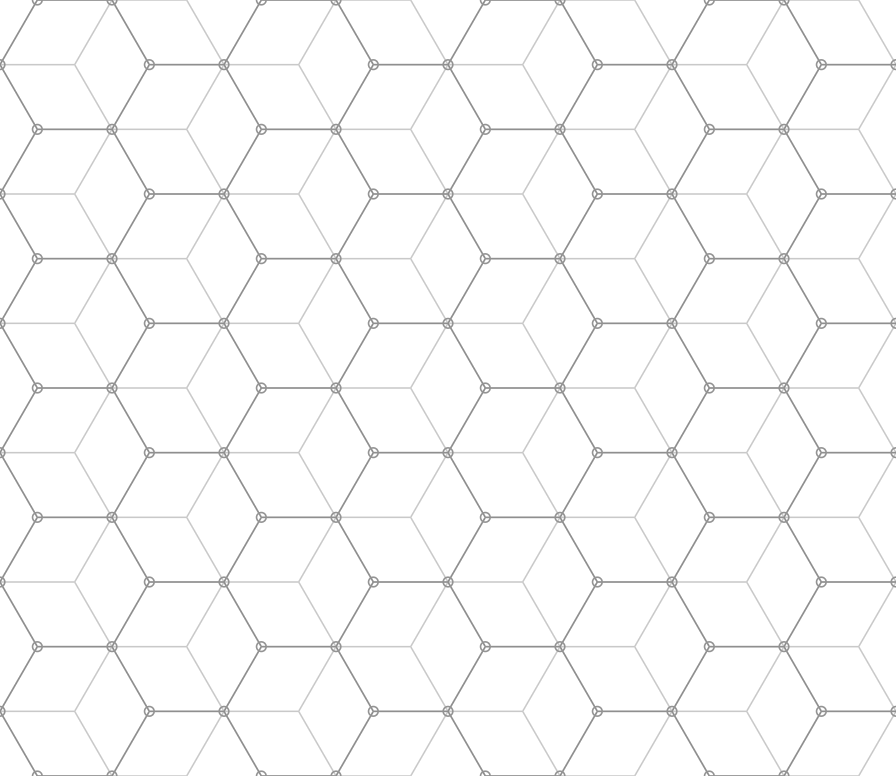
Reproduce this pattern procedurally as a WebGL 2 fragment shader.

```glsl
#version 300 es
precision highp float;

uniform vec2 u_resolution;
out vec4 fragColor;

// Lengths are in units of one hexagon side.
#define REPEATS vec2(4.0, 6.0)
#define EDGE_WIDTH 0.023
#define SPOKE_WIDTH 0.021
#define RING_WIDTH 0.022
#define RING_RADIUS 0.064
#define PAPER vec3(1.0)
#define EDGE_COLOR vec3(0.56)
#define SPOKE_COLOR vec3(0.79)
#define RING_COLOR vec3(0.58)

const float APOTHEM = 0.8660254;
const vec2 CELL = vec2(3.0, 2.0 * APOTHEM);

// Offset from the nearest point of a lattice with spacing CELL.
vec2 cellOffset(vec2 p, vec2 center) {
    return mod(p - center + 0.5 * CELL, CELL) - 0.5 * CELL;
}

// Offset from the center of the enclosing hexagon.
vec2 hexOffset(vec2 p) {
    vec2 a = cellOffset(p, vec2(1.0, APOTHEM));
    vec2 b = cellOffset(p, vec2(2.5, 0.0));
    return dot(a, a) < dot(b, b) ? a : b;
}

// Distance to the segment from the origin to a unit-length tip.
float spokeDistance(vec2 p, vec2 tip) {
    return length(p - tip * clamp(dot(p, tip), 0.0, 1.0));
}

// Box-filtered coverage of a line, also valid below one pixel.
float stroke(float dist, float width, float pixel) {
    vec2 sides = (dist + vec2(0.5, -0.5) * width) / pixel + 0.5;
    sides = clamp(sides, 0.0, 1.0);
    return sides.x - sides.y;
}

void main() {
    vec2 span = REPEATS * CELL;
    vec2 p = gl_FragCoord.xy / u_resolution * span;
    float pixel = span.x / u_resolution.x;

    vec2 q = hexOffset(p);
    vec2 folded = abs(q);
    vec2 upper = vec2(q.x, folded.y);
    vec2 corner = vec2(0.5, APOTHEM);

    // Three spokes turn each hexagon into a cube outline.
    float spoke = min(spokeDistance(upper, vec2(-1.0, 0.0)),
                      spokeDistance(upper, corner));

    // Hexagon border and the rings on its vertices.
    float edge = APOTHEM - max(folded.y, dot(folded, corner.yx));
    float vertex = min(distance(folded, vec2(1.0, 0.0)),
                       distance(folded, corner));
    float ring = abs(vertex - RING_RADIUS);

    vec3 color = PAPER;
    color = mix(color, SPOKE_COLOR, stroke(spoke, SPOKE_WIDTH, pixel));
    color = mix(color, EDGE_COLOR, stroke(edge, EDGE_WIDTH, pixel));
    color = mix(color, RING_COLOR, stroke(ring, RING_WIDTH, pixel));
    fragColor = vec4(color, 1.0);
}
```
